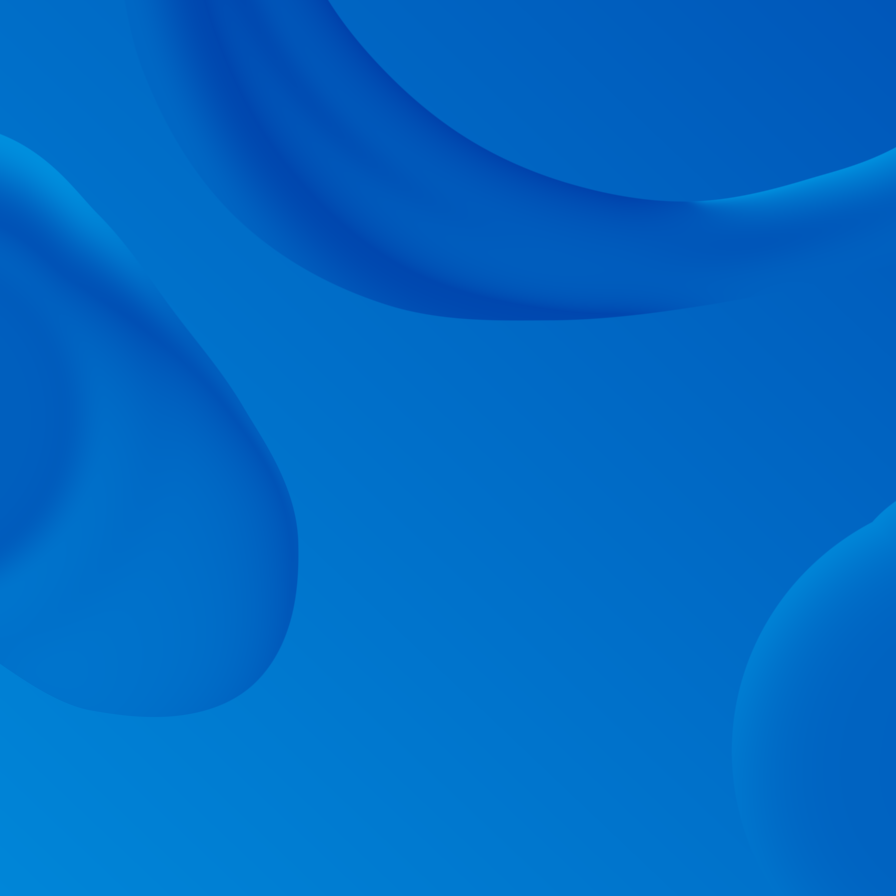
Reproduce this background procedurally as a WebGL 1 fragment shader.

```glsl
precision highp float;
uniform vec2 u_resolution;

#define RIBBON_CENTER vec2(0.729, 1.208)
#define PETAL_CENTER vec2(-0.026, 0.479)
#define DISC_CENTER vec2(-0.104, 0.534)
#define DISC_RADIUS 0.185
#define DOME_CENTER vec2(1.042, 0.167)
#define BUMP_CENTER vec2(1.081, 0.323)
#define BUMP_RADIUS 0.143
#define FOLD_DEPTH 0.10

// Catmull-Rom weight of a knot at distance x
float knotWeight(float x) {
  x = abs(x);
  if (x < 1.0) return 1.0 - x * x * (2.5 - 1.5 * x);
  if (x < 2.0) return 2.0 - x * (4.0 - x * (2.5 - 0.5 * x));
  return 0.0;
}

// Smooth curve through eight evenly spaced values, t from 0 to 7
float spline(float t, vec4 a, vec4 b) {
  t = clamp(t, 0.0, 7.0);
  float sum = 0.0, total = 0.0;
  for (int i = 0; i < 4; i++) {
    float wa = knotWeight(t - float(i));
    float wb = knotWeight(t - float(i) - 4.0);
    sum += wa * a[i] + wb * b[i];
    total += wa + wb;
  }
  return sum / total;
}

float bell(float x) { return exp(-x * x); }

// Antialiased coverage of a signed distance, negative inside
float cover(float d) {
  float px = 1.0 / min(u_resolution.x, u_resolution.y);
  return 1.0 - smoothstep(-px, px, d);
}

// Every colour lies on one blue ramp, indexed by tone
vec3 blueRamp(float tone) { return vec3(0.0, tone, 0.505 + 0.65 * tone); }

float backdrop(vec2 p) { return 0.525 - 0.09 * p.x - 0.095 * p.y; }

// Folded band sweeping across the top
float ribbon(float tone, vec2 p) {
  vec2 q = p - RIBBON_CENTER;
  float r = length(q), a = atan(q.x, -q.y);
  float t = (a + 1.4) / 0.3;
  float inner = spline(t, vec4(0.423, 0.419, 0.415, 0.418), vec4(0.424, 0.435, 0.443, 0.464));
  float outer = spline(t, vec4(0.612, 0.638, 0.648, 0.624), vec4(0.577, 0.552, 0.559, 0.599));
  float fold = spline(t, vec4(0.531, 0.547, 0.568, 0.578), vec4(0.565, 0.555, 0.559, 0.599));
  float s = max(r - inner, 0.0), f = r - fold;
  float left = smoothstep(0.2, 0.9, -a), right = smoothstep(-0.1, 0.3, a);

  // Body with shaded rim and creases
  float body = 0.378;
  body -= mix(0.12 * exp(-s / 0.035), 0.05 * bell((s - 0.055) / 0.03), right);
  body -= 0.045 * left * bell((r - 0.5) / 0.02);
  body -= FOLD_DEPTH * (1.0 - right) * exp(min(f, 0.0) / mix(0.016, 0.04, left));

  // Flap beyond the main fold
  float flapEdge = mix(0.345, 0.405, smoothstep(0.3, 1.0, -a));
  float flap = mix(0.28, flapEdge, smoothstep(0.0, 0.085, f));
  body = mix(body, flap, (1.0 - right) * smoothstep(0.0, 0.003, f));

  // Bright underside on the right, lower edge melting away
  float sheen = 0.07 * max(a - 0.07, 0.0) + 0.001;
  body += 0.19 * smoothstep(0.07, 0.14, a) * exp(-s / sheen);
  body = mix(body, tone, 0.8 * right * exp(-max(outer - r, 0.0) / 0.03));
  return mix(tone, body, cover(max(inner - r, r - outer)));
}

// Drooping petal at the left, with a soft disc inside
float petal(float tone, vec2 p) {
  vec2 q = p - PETAL_CENTER;
  float r = length(q), a = atan(q.x, q.y);
  float t = a / 0.45;
  float edge = spline(t, vec4(0.379, 0.3125, 0.28, 0.305), vec4(0.3685, 0.392, 0.301, 0.202));
  float fold = spline(t, vec4(0.276, 0.234, 0.242, 0.2865), vec4(0.359, 0.391, 0.302, 0.202));
  float f = r - fold;
  float fade = 1.0 - 0.85 * smoothstep(1.9, 2.7, a);
  float body = tone - 0.035 - 0.9 * FOLD_DEPTH * fade * exp(min(f, 0.0) / 0.045);

  // Lit lip above the fold
  float lip = mix(0.56, 0.37, smoothstep(0.2, 1.1, a));
  float rise = smoothstep(0.0, 1.0, f / max(edge - fold, 0.004));
  body = mix(body, lip, rise * (1.0 - smoothstep(1.5, 1.9, a)));

  float disc = length(p - DISC_CENTER) - DISC_RADIUS;
  body -= 0.012 * bell((disc - 0.09) / 0.03);
  float discTone = 0.372 - 0.015 * bell(disc / 0.03);
  body = mix(body, discTone, 1.0 - smoothstep(-0.015, 0.04, disc));
  return mix(tone, body, cover(r - edge));
}

// Rounded dome at the lower right with a glowing rim
float dome(float tone, vec2 p) {
  vec2 q = p - DOME_CENTER;
  float bend = atan(-q.x, q.y) - 1.48;
  float d = length(q) - 0.225 - 0.0235 * bend * bend;
  d = min(d, length(p - BUMP_CENTER) - BUMP_RADIUS);
  float glow = mix(0.065, 0.14, smoothstep(0.0, 0.45, p.y));
  float body = 0.385 + glow * exp(-pow(max(-d, 0.0) / 0.055, 1.3));
  return mix(tone, body, cover(d));
}

void main() {
  vec2 p = gl_FragCoord.xy / u_resolution;
  float tone = backdrop(p);
  tone = ribbon(tone, p);
  tone = petal(tone, p);
  tone = dome(tone, p);
  gl_FragColor = vec4(blueRamp(tone), 1.0);
}
```
